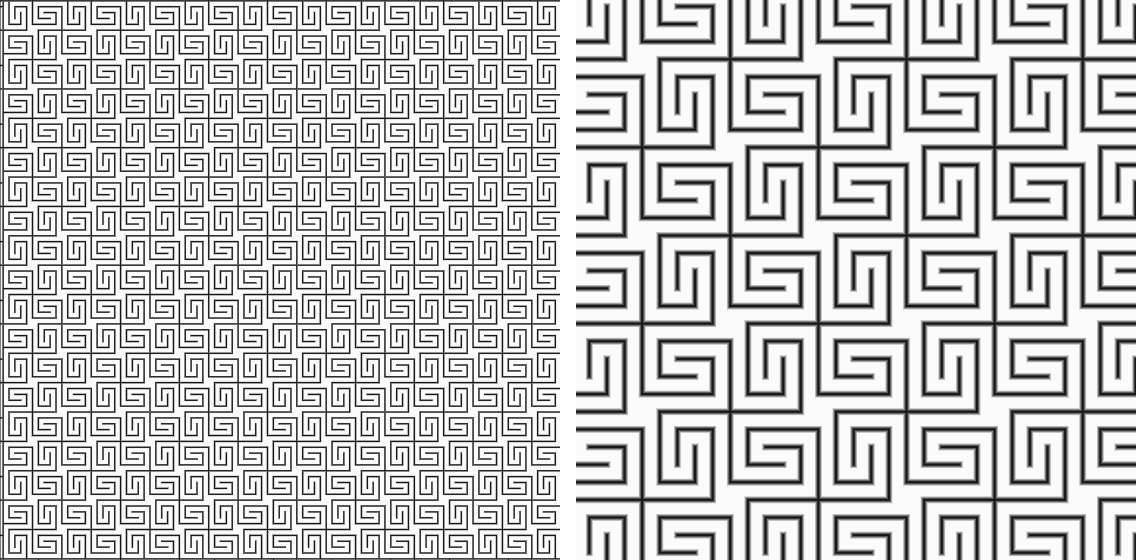
Left: the whole. Right: its middle third, enlarged.
This pattern is drawn by a Shadertoy shader. Its source:

```glsl
// Fine dark fretwork on white: interlocked square double spirals in a grid.
// Each cell folds a four-leg arm by half-turn symmetry, and alternate cells
// are quarter-turned, so the arms meet as crosses at every other grid point.

const float CELLS = 19.067;                 // cells across the canvas
const float ROWS = 19.0;                    // whole rows inside the frame
const vec2 ORIGIN = vec2(0.0056, 0.0015);   // first grid corner, from top left
const float STEPS = 5.0;                    // line spacings per cell
const float HALF_WIDTH = 0.125;             // half line width, in spacings
const float SOFTNESS = 0.19;                // edge blur, in spacings
const float MARGIN_EDGE = -0.36;            // right end of the grey left strip
const vec3 PAPER = vec3(0.985);
const vec3 INK = vec3(0.09);
const vec3 MARGIN = vec3(0.48);

// Square-cornered distance to an axis-aligned segment
float segmentDistance(vec2 p, vec2 a, vec2 b) {
    vec2 d = abs(p - 0.5 * (a + b)) - 0.5 * abs(b - a);
    return max(max(d.x, d.y), 0.0);
}

// Arm that runs along the left side and coils inwards, plus the adjoining top side
float armDistance(vec2 p) {
    float d = segmentDistance(p, vec2(0.0), vec2(4.0, 0.0));
    vec2 start = vec2(0.0);
    vec2 heading = vec2(0.0, 1.0);
    for (int leg = 0; leg < 4; leg++) {
        vec2 end = start + heading * (leg < 2 ? 4.0 : 2.0);
        d = min(d, segmentDistance(p, start, end));
        start = end;
        heading = vec2(heading.y, -heading.x);
    }
    return d;
}

// Distance to the fretwork, in line spacings
float fretDistance(vec2 grid) {
    vec2 cell = floor(grid);
    vec2 p = fract(grid) * STEPS;
    bool upright = mod(cell.x + cell.y, 2.0) < 0.5;
    if (upright) p = vec2(STEPS - p.y, p.x);
    return min(armDistance(p), armDistance(STEPS - p));
}

void mainImage(out vec4 fragColor, in vec2 fragCoord) {
    vec2 uv = fragCoord / iResolution.xy;
    vec2 grid = (vec2(uv.x, 1.0 - uv.y) - ORIGIN) * CELLS;
    float soft = max(SOFTNESS, CELLS * STEPS / iResolution.y);

    // Fretwork closed by lines at the left, top and bottom
    float frame = min(abs(grid.x), min(abs(grid.y), abs(grid.y - ROWS))) * STEPS;
    float d = min(fretDistance(grid), frame);
    float line = clamp((HALF_WIDTH - d) / soft + 0.5, 0.0, 1.0);

    // Grey strip beyond the left line
    float strip = clamp((MARGIN_EDGE - grid.x * STEPS) / soft + 0.5, 0.0, 1.0);

    vec3 color = mix(PAPER, MARGIN, strip);
    color = mix(color, INK, line);
    fragColor = vec4(color, 1.0);
}
```
